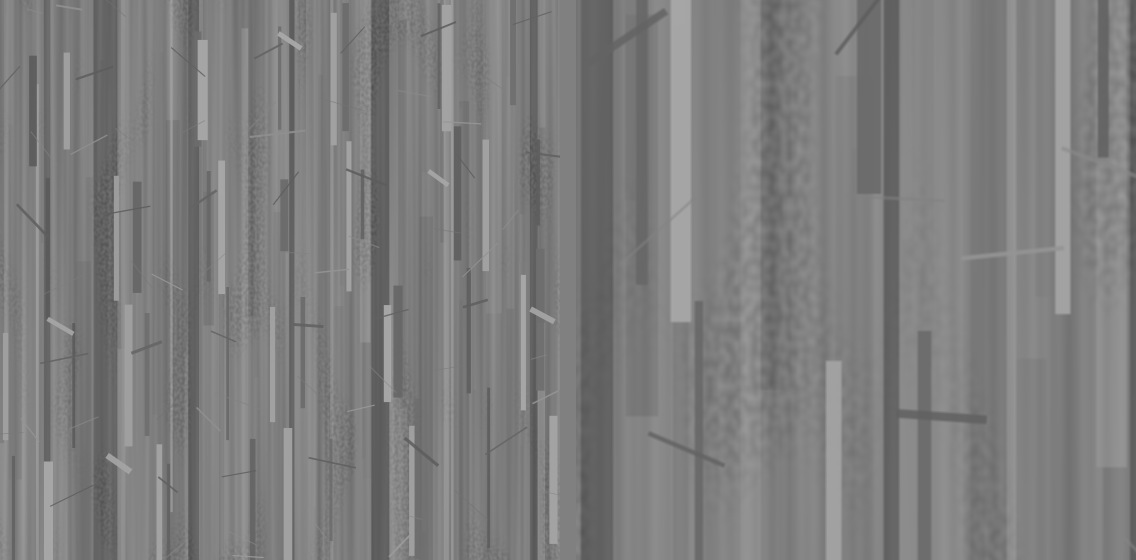
Left: the whole. Right: its middle third, enlarged.
Reproduce this texture map procedurally as a WebGL 1 fragment shader.

```glsl
precision highp float;
// Grey brushed surface: vertical streaks from stretched gradient noise, overlaid
// with scattered strokes. Full-height bands, short bars and slanted scratches all
// come from one stroke function with different sizes, angles and tones.

uniform vec2 u_resolution;

const float BASE_TONE = 0.503;
const float BROAD_STREAK = 0.085;    // contrast of wide streaks
const float MEDIUM_STREAK = 0.075;
const float FINE_STREAK = 0.06;
const float GRAIN = 0.075;           // contrast of the speckled patches
const float MIN_EDGE = 0.0018;       // edge softness, in canvas units
const int MAX_STROKES = 48;

// Tone ranges, dark to light
const vec2 DARK_TONES = vec2(0.355, 0.395);
const vec2 DARK_BAR_TONES = vec2(0.345, 0.44);
const vec2 MID_TONES = vec2(0.44, 0.56);
const vec2 PALE_TONES = vec2(0.555, 0.615);
const vec2 LIGHT_TONES = vec2(0.62, 0.67);

// Angles are measured clockwise from vertical
const vec2 UPRIGHT = vec2(0.0);
const vec2 SLANTED = vec2(0.6, 2.5);
const vec2 FALLING = vec2(2.05, 2.25);

float hash(vec2 p) {
  vec3 q = fract(p.xyx * 0.1031);
  q += dot(q, q.yzx + 33.33);
  return fract((q.x + q.y) * q.z);
}

float cornerGradient(vec2 cell, vec2 offset) {
  float a = 6.2832 * hash(cell);
  return dot(vec2(cos(a), sin(a)), offset);
}

float gradientNoise(vec2 p) {
  vec2 i = floor(p);
  vec2 f = p - i;
  vec2 u = f * f * f * (f * (f * 6.0 - 15.0) + 10.0);
  vec2 e = vec2(1.0, 0.0);
  float low = mix(cornerGradient(i, f), cornerGradient(i + e.xy, f - e.xy), u.x);
  float high = mix(cornerGradient(i + e.yx, f - e.yx), cornerGradient(i + 1.0, f - 1.0), u.x);
  return mix(low, high, u.y);
}

// Noise stretched along the vertical
float streak(vec2 p, float frequency, float drift) {
  return gradientNoise(vec2(p.x * frequency, p.y * drift + 0.37) + frequency);
}

// Paints `count` rectangles, spread evenly in x and scattered in y, over a tone
float strokes(vec2 p, float tone, float count, float seed, vec2 widths, vec2 lengths,
              vec2 angles, vec2 tones, float opacity) {
  float edge = max(1.0 / u_resolution.y, MIN_EDGE);
  float shift = hash(vec2(seed, 7.0));
  for (int i = 0; i < MAX_STROKES; i++) {
    float id = float(i);
    if (id >= count) break;
    vec2 center = vec2((id + hash(vec2(id, seed))) / count, fract(id * 0.7549 + shift));
    float angle = mix(angles.x, angles.y, hash(vec2(id, seed + 1.0)));
    float widthPick = fract(id * 0.618 + 0.236);
    vec2 halfSize = 0.5 * vec2(mix(widths.x, widths.y, widthPick * widthPick),
                               mix(lengths.x, lengths.y, hash(vec2(id, seed + 2.0))));
    vec2 along = vec2(sin(angle), cos(angle));
    vec2 q = p - center;
    vec2 local = vec2(dot(q, vec2(along.y, -along.x)), dot(q, along));
    vec2 cover = clamp((halfSize - abs(local)) / edge + 0.5, 0.0, 1.0);
    float strokeTone = mix(tones.x, tones.y, hash(vec2(id, seed + 3.0)));
    tone = mix(tone, strokeTone, opacity * cover.x * cover.y);
  }
  return tone;
}

void main() {
  vec2 p = gl_FragCoord.xy / u_resolution;

  // Streaked ground
  float tone = BASE_TONE;
  tone += BROAD_STREAK * streak(p, 13.0, 0.7);
  tone += MEDIUM_STREAK * streak(p, 47.0, 0.9);

  // Faint columns, then pale and dark bands
  tone = strokes(p, tone, 46.0, 10.0, vec2(0.006, 0.03), vec2(0.2, 1.1), UPRIGHT, MID_TONES, 0.6);
  tone = strokes(p, tone, 10.0, 20.0, vec2(0.004, 0.02), vec2(0.6, 3.0), UPRIGHT, PALE_TONES, 0.85);
  tone = strokes(p, tone, 6.0, 30.0, vec2(0.009, 0.055), vec2(4.0, 5.0), UPRIGHT, DARK_TONES, 0.92);

  // Fine streaks and patches of speckle
  tone += FINE_STREAK * streak(p, 130.0, 1.3);
  float patches = smoothstep(0.05, 0.4, gradientNoise(p * vec2(15.0, 4.0) + 3.7));
  tone += GRAIN * patches * (gradientNoise(p * vec2(190.0, 150.0)) - 0.25);

  // Upright bars
  tone = strokes(p, tone, 28.0, 40.0, vec2(0.005, 0.017), vec2(0.12, 0.3), UPRIGHT, DARK_BAR_TONES, 0.9);
  tone = strokes(p, tone, 18.0, 50.0, vec2(0.009, 0.019), vec2(0.17, 0.27), UPRIGHT, LIGHT_TONES, 0.96);

  // Slanted scratches: faint, dark, light, and a few broad slashes
  tone = strokes(p, tone, 30.0, 60.0, vec2(0.0015, 0.0025), vec2(0.03, 0.09), SLANTED, MID_TONES, 0.6);
  tone = strokes(p, tone, 26.0, 70.0, vec2(0.002, 0.006), vec2(0.04, 0.09), SLANTED, DARK_TONES, 0.85);
  tone = strokes(p, tone, 13.0, 80.0, vec2(0.002, 0.004), vec2(0.04, 0.1), SLANTED, PALE_TONES, 0.9);
  tone = strokes(p, tone, 5.0, 90.0, vec2(0.008, 0.012), vec2(0.038, 0.055), FALLING, LIGHT_TONES, 0.95);

  gl_FragColor = vec4(vec3(tone), 1.0);
}
```
